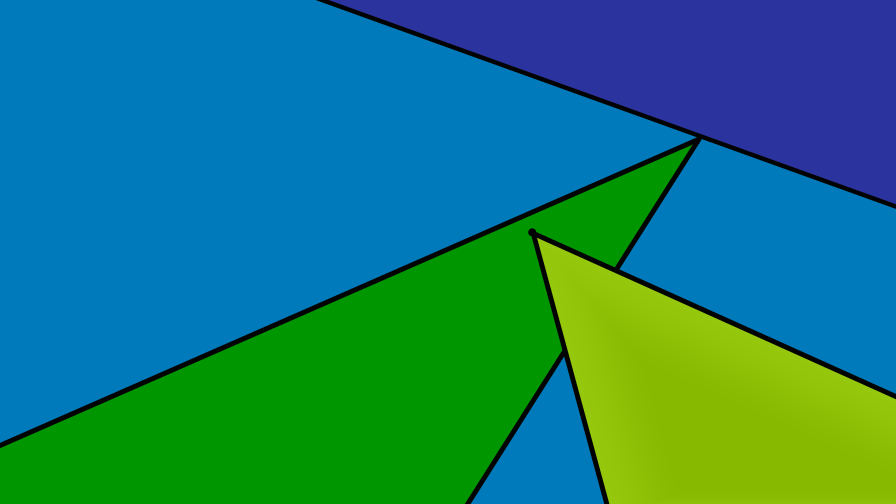
Reproduce this background procedurally as a Shadertoy shader.

```glsl
// Flat overlapping wedges in blue, green, lime and indigo with dark ink outlines.

#define BLUE   vec3(0.00, 0.48, 0.73)
#define GREEN  vec3(0.00, 0.59, 0.00)
#define INDIGO vec3(0.17, 0.20, 0.62)
#define LIME   vec3(0.53, 0.725, 0.00)
#define LIME_EDGE vec3(0.585, 0.78, 0.05)
#define INK    vec3(0.005, 0.01, 0.01)
#define INK_HALF_WIDTH 0.0049
#define GLOW_DEPTH 0.16

// Signed distance to the line a-b, positive on its left.
float side(vec2 p, vec2 a, vec2 b) {
    vec2 d = normalize(b - a);
    vec2 q = p - a;
    return d.x * q.y - d.y * q.x;
}

// Distance to the ray that starts at a and runs through b.
float rayDistance(vec2 p, vec2 a, vec2 b) {
    vec2 d = normalize(b - a);
    vec2 q = p - a;
    return length(q - d * max(dot(q, d), 0.0));
}

// Inner distance of an open wedge, positive inside.
float wedge(vec2 p, vec2 apex, vec2 first, vec2 second) {
    return min(side(p, apex, first), -side(p, apex, second));
}

// Distance to the two outline strokes of a wedge.
float wedgeOutline(vec2 p, vec2 apex, vec2 first, vec2 second) {
    return min(rayDistance(p, apex, first), rayDistance(p, apex, second));
}

// Antialiased coverage, full where d is positive.
float cover(float d) {
    return clamp(d * iResolution.y + 0.5, 0.0, 1.0);
}

void mainImage(out vec4 fragColor, in vec2 fragCoord) {
    vec2 p = fragCoord / iResolution.y;
    vec3 color = BLUE;

    // Long green wedge
    vec2 greenApex = vec2(1.387, 0.724);
    vec2 greenLeft = vec2(0.0, 0.116);
    vec2 greenRight = vec2(0.928, 0.0);
    color = mix(color, GREEN, cover(wedge(p, greenApex, greenLeft, greenRight)));
    float stroke = wedgeOutline(p, greenApex, greenLeft, greenRight);
    color = mix(color, INK, cover(INK_HALF_WIDTH - stroke));

    // Lime wedge, brighter along its rims
    vec2 limeApex = vec2(1.058, 0.537);
    vec2 limeLeft = vec2(1.204, 0.0);
    vec2 limeRight = vec2(1.778, 0.213);
    float inner = wedge(p, limeApex, limeLeft, limeRight);
    float glow = 1.0 - smoothstep(0.0, GLOW_DEPTH, inner);
    glow = max(glow, 0.6 * exp(-p.y / 0.01));
    color = mix(color, mix(LIME, LIME_EDGE, glow), cover(inner));
    stroke = wedgeOutline(p, limeApex, limeLeft, limeRight);
    stroke = min(stroke, length(p - limeApex - vec2(-0.002, 0.002)) - 0.003);
    color = mix(color, INK, cover(INK_HALF_WIDTH - stroke));

    // Indigo corner above a falling line
    float corner = side(p, vec2(0.639, 1.0), vec2(1.778, 0.590));
    color = mix(color, INDIGO, cover(corner));
    color = mix(color, INK, cover(INK_HALF_WIDTH * 0.9 - abs(corner)));

    fragColor = vec4(color, 1.0);
}
```
